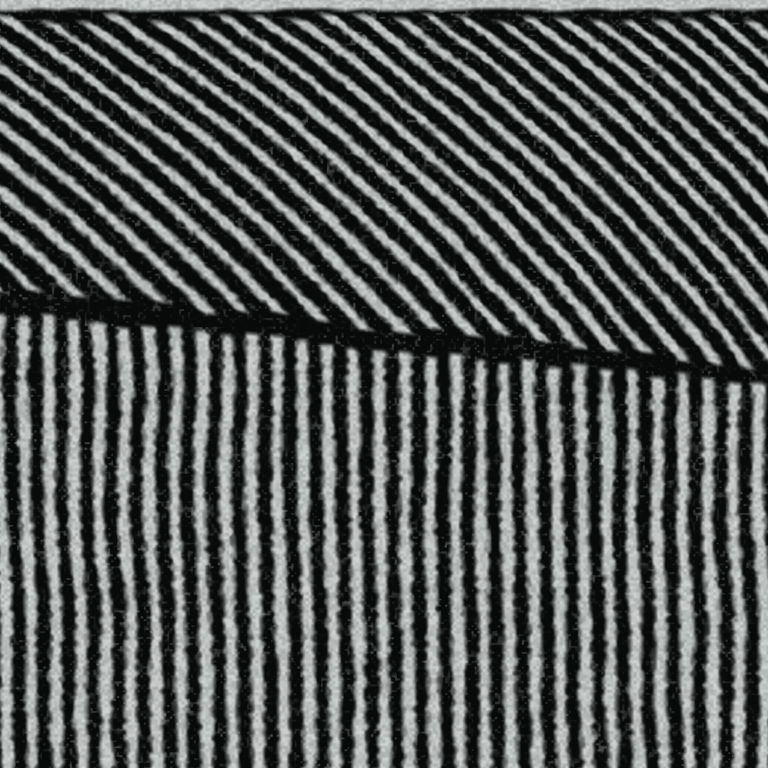
This pattern is drawn by a WebGL 1 fragment shader. Its source:

```glsl
precision highp float;
uniform vec2 u_resolution;

float hash(vec2 p) {
  return fract(sin(dot(p, vec2(127.1, 311.7))) * 43758.5453);
}

float noise(vec2 p) {
  vec2 i = floor(p), f = fract(p);
  f = f * f * (3.0 - 2.0 * f);
  return mix(mix(hash(i), hash(i + vec2(1.0, 0.0)), f.x),
             mix(hash(i + vec2(0.0, 1.0)), hash(i + 1.0), f.x), f.y);
}

// Soft light line centred on each whole value of the phase
float stripe(float phase, float halfWidth, float softness) {
  float d = abs(fract(phase + 0.5) - 0.5);
  return 1.0 - smoothstep(halfWidth - softness, halfWidth + softness, d);
}

// Slanted lines that bend and tighten toward the right
float diagonalLines(vec2 p, float rough) {
  float h = p.y - 0.6185;
  float x = p.x + h * (1.05 - 0.25 * p.x) + 0.4 * h * h;
  x += 0.007 * (noise(p * 11.0 + 4.0) - 0.5);
  float phase = x * (19.2 + 3.3 * x) - 0.95;
  float id = floor(phase + 0.5);
  float width = 0.18 + 0.07 * (noise(vec2(id * 3.7, p.y * 14.0)) - 0.5);
  float line = stripe(phase, width + 0.13 * rough, 0.13);
  float end = 0.6224 - 0.1 * p.x + 0.012 * (hash(vec2(id, 8.0)) - 0.5);
  float start = 0.979 + 0.012 * (hash(vec2(id, 3.0)) - 0.5);
  line *= smoothstep(end - 0.003, end + 0.006, p.y);
  return line * (1.0 - smoothstep(start - 0.008, start + 0.004, p.y));
}

// Upright lines with a gentle sideways drift
float uprightLines(vec2 p, float rough) {
  float x = p.x - 0.008 * (1.0 - smoothstep(0.16, 0.36, p.y));
  x += 0.007 * (noise(p * vec2(7.0, 10.0)) - 0.5);
  float phase = (x - 0.03125) / 0.03295;
  float id = floor(phase + 0.5);
  float width = 0.23 + 0.1 * (noise(vec2(id * 5.3, p.y * 18.0)) - 0.5);
  float line = stripe(phase, width + 0.16 * rough, 0.15);
  float top = 0.5924 - 0.092 * p.x + 0.01 * (hash(vec2(id, 6.0)) - 0.5);
  return line * (1.0 - smoothstep(top - 0.006, top + 0.004, p.y));
}

void main() {
  vec2 p = gl_FragCoord.xy / u_resolution;
  float rough = noise(p * 130.0) - 0.5;
  float grain = noise(p * 260.0 + 31.0);

  float ink = max(diagonalLines(p, rough), uprightLines(p, rough));

  // Pale margin along the top
  float margin = 0.987 + 0.004 * (noise(vec2(p.x * 40.0, 2.0)) - 0.5);
  ink = max(ink, smoothstep(margin - 0.004, margin + 0.004, p.y));

  // Speckled dark ground and worn light lines
  float speck = smoothstep(0.5, 1.0, grain) * noise(p * 45.0 + 9.0);
  vec3 dark = vec3(0.03, 0.035, 0.035) + 0.26 * speck;
  vec3 light = vec3(0.755, 0.775, 0.77) + 0.16 * (grain - 0.6);
  gl_FragColor = vec4(mix(dark, light, ink), 1.0);
}
```
